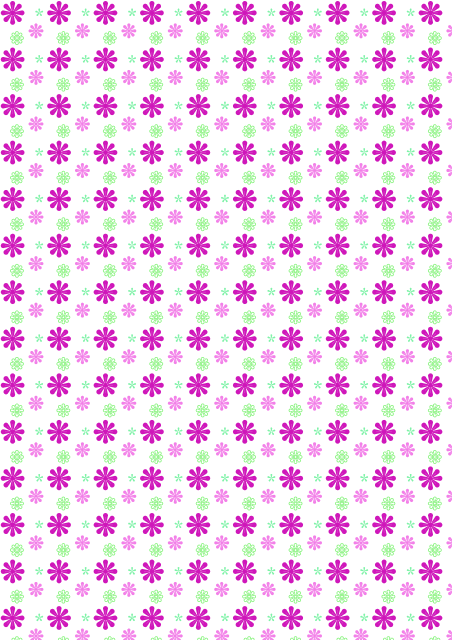
Reproduce this pattern procedurally as a Shadertoy shader.

```glsl
// Rows of magenta, pink and green daisies on a white ground.
#define REPEATS vec2(9.735, 13.75)
#define PAPER vec3(1.0)
#define MAGENTA vec3(0.81, 0.09, 0.73)
#define PINK vec3(0.95, 0.50, 0.91)
#define LIME vec3(0.53, 0.95, 0.49)
#define MINT vec3(0.50, 0.95, 0.66)
#define LINE_WIDTH 0.018
#define VEIN_WIDTH 0.010
#define VEIN_STRENGTH 0.28

const float TAU = 6.2831853;

// Position relative to the nearest repeat of a motif centre
vec2 around(vec2 cell, vec2 centre) {
    return fract(cell - centre + 0.5) - 0.5;
}

// Turn every petal onto the x axis
vec2 foldPetals(vec2 p, float count, float turn) {
    float sector = TAU / count;
    float angle = atan(p.y, p.x) - turn;
    angle = mod(angle + 0.5 * sector, sector) - 0.5 * sector;
    return length(p) * vec2(cos(angle), sin(angle));
}

// Rounded petal, widening from the inner end to the tip
float petalDistance(vec2 q, float inner, float outer, float innerRadius, float tipRadius) {
    float t = clamp((q.x - inner) / (outer - inner), 0.0, 1.0);
    return length(q - vec2(mix(inner, outer, t), 0.0)) - mix(innerRadius, tipRadius, t);
}

float segmentDistance(vec2 q, float start, float end) {
    return length(q - vec2(clamp(q.x, start, end), 0.0));
}

float coverage(float d, float pixel) {
    return clamp(0.5 - d / pixel, 0.0, 1.0);
}

// Keeps its weight even when thinner than a pixel
float strokeCoverage(float d, float width, float pixel) {
    return coverage(d - 0.5 * width, pixel) - coverage(d + 0.5 * width, pixel);
}

// Filled flower with a pale vein along each petal
vec3 paintFlower(vec3 base, vec2 p, float radius, vec3 ink, float pixel) {
    vec2 q = foldPetals(p, 8.0, 0.0);
    float d = petalDistance(q, 0.12 * radius, 0.79 * radius, 0.07 * radius, 0.21 * radius);
    d = min(d, length(p) - 0.20 * radius);
    float vein = segmentDistance(q, 0.22 * radius, 0.62 * radius);
    float veinMask = strokeCoverage(vein, VEIN_WIDTH, pixel) * VEIN_STRENGTH;
    return mix(base, mix(ink, PAPER, veinMask), coverage(d, pixel));
}

// Open flower drawn in line, with a small ring at its heart
vec3 paintOutline(vec3 base, vec2 p, float radius, vec3 ink, float pixel) {
    vec2 q = foldPetals(p, 8.0, 0.0);
    float petal = petalDistance(q, 0.30 * radius, 0.75 * radius, 0.06 * radius, 0.21 * radius);
    float ring = length(p) - 0.19 * radius;
    float line = max(strokeCoverage(petal, LINE_WIDTH, pixel),
                     strokeCoverage(ring, LINE_WIDTH, pixel));
    return mix(base, ink, line);
}

// Little five-petalled star
vec3 paintStar(vec3 base, vec2 p, float radius, vec3 ink, float pixel) {
    vec2 q = foldPetals(p, 5.0, 0.15 * TAU);
    float d = petalDistance(q, 0.18 * radius, 0.80 * radius, 0.10 * radius, 0.22 * radius);
    return mix(base, ink, coverage(d, pixel));
}

void mainImage(out vec4 fragColor, in vec2 fragCoord) {
    // Cells counted from the upper left corner
    vec2 uv = fragCoord / iResolution.xy;
    vec2 cell = vec2(uv.x, 1.0 - uv.y) * REPEATS;
    float pixel = REPEATS.x / iResolution.x;

    vec3 color = PAPER;
    color = paintFlower(color, around(cell, vec2(0.272, 0.277)), 0.255, MAGENTA, pixel);
    color = paintFlower(color, around(cell, vec2(0.775, 0.663)), 0.160, PINK, pixel);
    color = paintOutline(color, around(cell, vec2(0.365, 0.818)), 0.145, LIME, pixel);
    color = paintStar(color, around(cell, vec2(0.845, 0.270)), 0.085, MINT, pixel);
    fragColor = vec4(color, 1.0);
}
```
